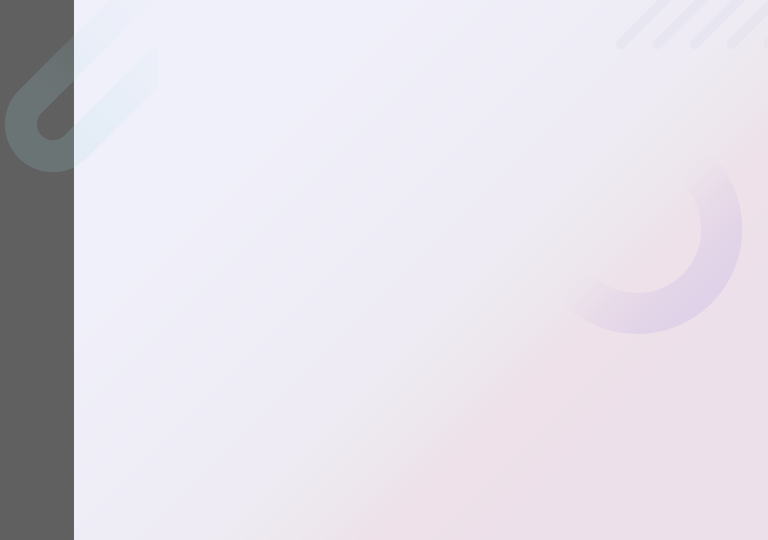
Give the GLSL for this background, as a Shadertoy shader.

```glsl
const vec3 GREY = vec3(0.376);
const vec3 LAVENDER = vec3(0.941, 0.941, 0.980);
const vec3 LILAC = vec3(0.933, 0.922, 0.957);
const vec3 BEIGE = vec3(0.929, 0.910, 0.933);
const vec3 ROSE = vec3(0.933, 0.882, 0.914);
const vec3 MAUVE = vec3(0.925, 0.878, 0.918);
const vec3 AQUA = vec3(0.65, 0.87, 0.89);
const vec3 VIOLET = vec3(0.80, 0.74, 0.90);
const vec3 SLATE = vec3(0.87, 0.87, 0.92);

float coverage(float dist, float pixel) {
    return clamp(0.5 - dist / pixel, 0.0, 1.0);
}

// x runs towards the upper right, y across it
vec2 toDiagonal(vec2 p) {
    return vec2(p.x + p.y, p.x - p.y) * 0.70710678;
}

// Distance from the axis of a half-infinite line starting at zero
float rayDistance(vec2 q) {
    return length(vec2(min(q.x, 0.0), q.y));
}

float bandDistance(float dist, float radius, float halfWidth) {
    return abs(dist - radius) - halfWidth;
}

vec3 panelGradient(float s) {
    vec3 color = mix(LAVENDER, LILAC, smoothstep(0.65, 1.38, s));
    color = mix(color, BEIGE, smoothstep(1.36, 1.54, s));
    color = mix(color, ROSE, smoothstep(1.52, 1.72, s));
    return mix(color, MAUVE, smoothstep(1.72, 2.0, s));
}

float diagonalBars(vec2 p, vec2 start, float spacing, float halfWidth, float pixel) {
    float mask = 0.0;
    for (int i = 0; i < 5; i++) {
        vec2 q = toDiagonal(p - start - vec2(float(i) * spacing, 0.0));
        mask = max(mask, coverage(rayDistance(q) - halfWidth, pixel));
    }
    return mask;
}

void mainImage(out vec4 fragColor, in vec2 fragCoord) {
    vec2 p = fragCoord / iResolution.y;
    float pixel = 1.0 / iResolution.y;

    // Side strip and diagonal panel gradient
    float panel = coverage(0.137 - p.x, pixel);
    vec3 color = mix(GREY, panelGradient(p.x + 1.0 - p.y), panel);

    // Open loop with two arms, fading along its length
    vec2 loopPos = toDiagonal(p - vec2(0.098, 0.770));
    float loopMask = coverage(bandDistance(rayDistance(loopPos), 0.0593, 0.0296), pixel);
    loopMask *= coverage(p.x - 0.2907, pixel);
    float loopFade = mix(0.16, 0.04, smoothstep(0.0, 0.28, loopPos.x));
    color = mix(color, AQUA, loopMask * loopFade);

    // Ring, strongest at the lower right
    vec2 ringPos = p - vec2(1.180, 0.576);
    float ringMask = coverage(bandDistance(length(ringPos), 0.1565, 0.038), pixel);
    float ringFade = smoothstep(-0.04, 0.19, toDiagonal(ringPos).y);
    color = mix(color, VIOLET, ringMask * ringFade * 0.4);

    // Rounded bars in the upper corner
    float bars = diagonalBars(p, vec2(1.150, 0.9185), 0.0683, 0.0095, pixel);
    color = mix(color, SLATE, bars * 0.38);

    fragColor = vec4(color, 1.0);
}
```
